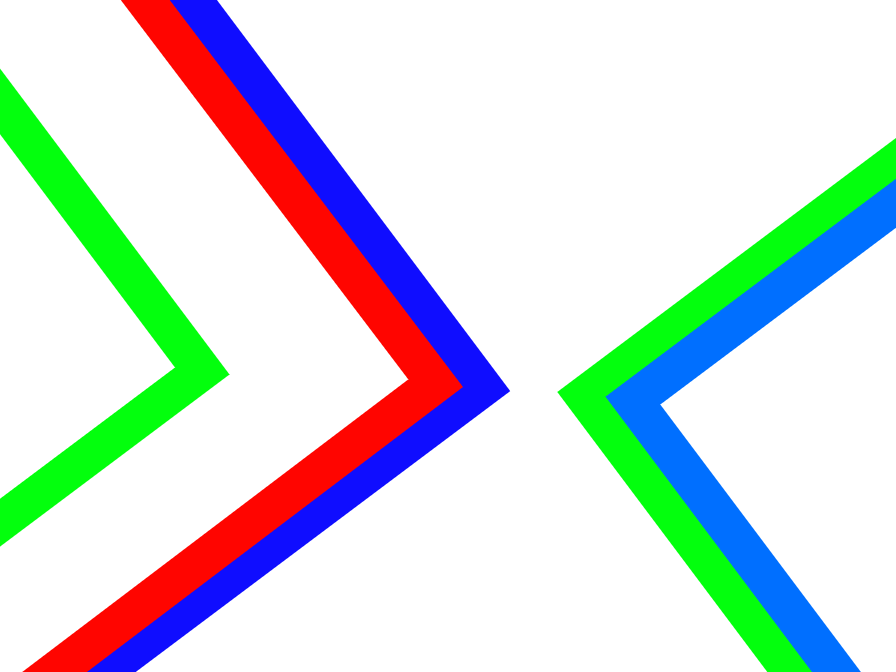
This background is drawn by a WebGL 2 fragment shader. Its source:

```glsl
#version 300 es
precision highp float;

#define WHITE vec3(1.0)
#define GREEN vec3(0.01, 1.0, 0.05)
#define RED vec3(1.0, 0.02, 0.0)
#define BLUE vec3(0.06, 0.05, 1.0)
#define AZURE vec3(0.0, 0.435, 1.0)
#define TILT 0.6435
#define RED_TILT 0.6485
#define POINTS_RIGHT 1.0
#define POINTS_LEFT -1.0

uniform vec2 u_resolution;
out vec4 fragColor;

// Signed distance to a right-angled corner, negative inside
float cornerDistance(vec2 p, vec2 apex, float tilt, float facing) {
    vec2 q = facing * (p - apex);
    vec2 axis = vec2(cos(tilt), sin(tilt));
    return max(dot(q, axis), dot(q, vec2(axis.y, -axis.x)));
}

// Paint a filled corner over the colour below, with a one-pixel soft edge
void paintCorner(inout vec3 color, vec3 fill, vec2 p, vec2 apex, float tilt, float facing) {
    float d = cornerDistance(p, apex, tilt, facing);
    color = mix(color, fill, clamp(0.5 - d * u_resolution.y, 0.0, 1.0));
}

void main() {
    vec2 p = gl_FragCoord.xy / u_resolution.y;
    vec3 color = WHITE;

    // Nested corners pointing right, outermost first
    paintCorner(color, BLUE, p, vec2(0.7593, 0.4180), TILT, POINTS_RIGHT);
    paintCorner(color, RED, p, vec2(0.6890, 0.4241), RED_TILT, POINTS_RIGHT);
    paintCorner(color, WHITE, p, vec2(0.6076, 0.4354), RED_TILT, POINTS_RIGHT);
    paintCorner(color, GREEN, p, vec2(0.3415, 0.4427), TILT, POINTS_RIGHT);
    paintCorner(color, WHITE, p, vec2(0.2604, 0.4531), TILT, POINTS_RIGHT);

    // Nested corners pointing left
    paintCorner(color, GREEN, p, vec2(0.8293, 0.4167), TILT, POINTS_LEFT);
    paintCorner(color, AZURE, p, vec2(0.9010, 0.4097), TILT, POINTS_LEFT);
    paintCorner(color, WHITE, p, vec2(0.9826, 0.3980), TILT, POINTS_LEFT);

    fragColor = vec4(color, 1.0);
}
```
